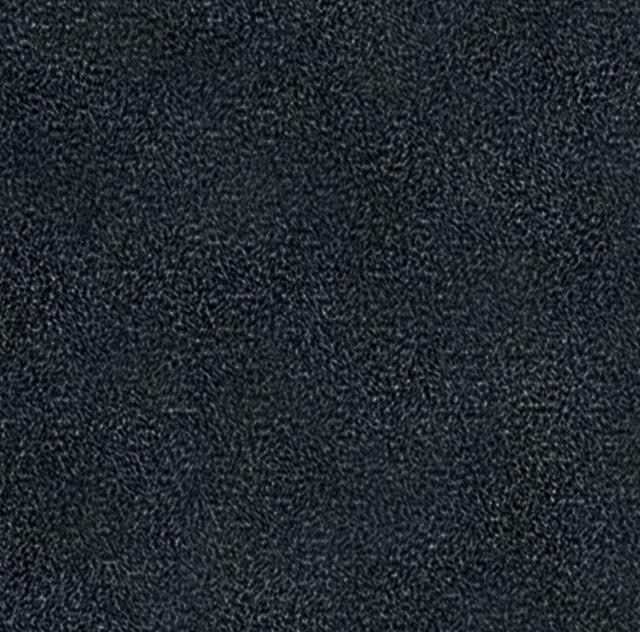
Write a WebGL 1 fragment shader that draws this texture.

```glsl
precision highp float;
// Dark blue-grey grained surface: fine, slightly upright grains with faint mottling.
uniform vec2 u_resolution;

float hash(vec2 p) {
  return fract(sin(dot(p, vec2(127.1, 311.7))) * 43758.5453);
}

// Dot product of a random unit gradient at a lattice corner with the offset from it
float corner(vec2 cell, vec2 offset) {
  float angle = 6.28318 * hash(cell);
  return dot(vec2(cos(angle), sin(angle)), offset);
}

float gradientNoise(vec2 p) {
  vec2 i = floor(p);
  vec2 f = fract(p);
  vec2 w = f * f * f * (f * (f * 6.0 - 15.0) + 10.0);
  float low = mix(corner(i, f), corner(i + vec2(1.0, 0.0), f - vec2(1.0, 0.0)), w.x);
  float high = mix(corner(i + vec2(0.0, 1.0), f - vec2(0.0, 1.0)),
                   corner(i + 1.0, f - 1.0), w.x);
  return mix(low, high, w.y);
}

// Noise stretched upright and tilted by a shear
float leaningGrain(vec2 p, float lean, vec2 density) {
  return gradientNoise(vec2(p.x + lean * p.y, p.y) * density);
}

void main() {
  vec2 p = gl_FragCoord.xy / u_resolution.x;

  // Slow drift of lean, contrast and brightness over the surface
  float blend = 0.785 + 1.6 * gradientNoise(p * 14.0 + 31.7);
  float contrast = 1.0 + 0.45 * gradientNoise(p * 6.0 + 11.3);
  float mottle = 0.03 * gradientNoise(p * 4.0 + 5.2)
               + 0.03 * gradientNoise(p * 17.0 + 47.9)
               + 0.012 * (p.x - 0.5);

  // Two leaning grain layers plus finer grit
  float grain = cos(blend) * leaningGrain(p + 0.37, 0.45, vec2(155.0, 118.0))
              + sin(blend) * leaningGrain(p + 1.13, -0.35, vec2(148.0, 112.0))
              + 0.35 * leaningGrain(p + 2.41, 0.1, vec2(225.0, 190.0));
  grain *= 4.7 * contrast;

  // Skewed tone: broad darks, sparse bright glints
  float tone = 0.225 * exp(0.28 * grain) - 0.077 + mottle;

  // Cool tint with a faint drift between teal and blue
  float tint = 0.02 * gradientNoise(p * 9.0 + 73.1)
             + 0.015 * gradientNoise(p * 60.0 + 19.4);
  vec3 color = tone + vec3(-0.03, 0.002, 0.022) + tint * vec3(-0.3, -0.2, 1.0);
  gl_FragColor = vec4(clamp(color, 0.0, 1.0), 1.0);
}
```
